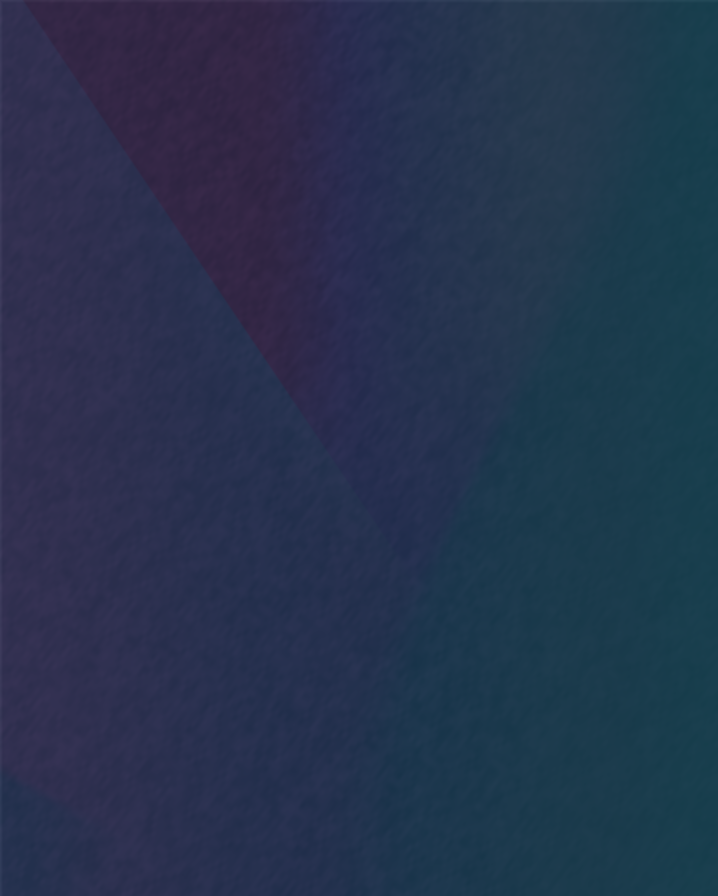
Give the GLSL for this background, as a Shadertoy shader.

```glsl
// Dark folded-paper backdrop: indigo and plum facets meeting a teal panel.

// Sine-free hash of a lattice point
float hash(vec2 p) {
    vec3 q = fract(vec3(p.xyx) * 0.1031);
    q += dot(q, q.yzx + 33.33);
    return fract((q.x + q.y) * q.z);
}

float valueNoise(vec2 p) {
    vec2 cell = floor(p), f = fract(p);
    f = f * f * (3.0 - 2.0 * f);
    return mix(mix(hash(cell), hash(cell + vec2(1, 0)), f.x),
               mix(hash(cell + vec2(0, 1)), hash(cell + vec2(1, 1)), f.x), f.y);
}

void mainImage(out vec4 fragColor, in vec2 fragCoord) {
    vec2 uv = fragCoord / iResolution.xy;
    float aspect = iResolution.x / iResolution.y;

    // Mottled grain stretched along a rising diagonal
    vec2 grainPos = vec2(uv.x * aspect, uv.y);
    vec2 slanted = vec2(dot(grainPos, vec2(0.6, 0.8)), dot(grainPos, vec2(0.8, -0.6))) + 3.0;
    float fine = valueNoise(slanted * vec2(120.0, 210.0)) - 0.5;
    float coarse = valueNoise(slanted * vec2(45.0, 90.0) + 17.0) - 0.5;
    float x = uv.x + 0.02 * coarse + 0.01 * fine;

    // Upper wedge: plum, through indigo, to slate
    vec3 wedge = mix(vec3(0.198, 0.150, 0.270), vec3(0.163, 0.172, 0.318),
                     smoothstep(0.35, 0.51, x));
    wedge = mix(wedge, vec3(0.147, 0.195, 0.310), smoothstep(0.45, 0.60, x));
    wedge = mix(wedge, vec3(0.152, 0.228, 0.308),
                smoothstep(0.54, 0.78, x) * smoothstep(0.25, 0.80, uv.y));
    wedge = mix(wedge, vec3(0.147, 0.182, 0.312), 1.0 - smoothstep(0.38, 0.62, uv.y));

    // Left facet: violet easing into navy
    vec3 facet = mix(vec3(0.193, 0.188, 0.315), vec3(0.147, 0.190, 0.308),
                     smoothstep(0.02, 0.42, x));

    // Diagonal fold with a faint lit lip, sharp above and dissolving below
    float fold = uv.x - mix(0.525, 0.032, (uv.y - 0.414) / 0.586);
    float foldWidth = 0.0025 + 0.06 * (1.0 - smoothstep(0.28, 0.40, uv.y));
    facet += vec3(0.004, 0.010, 0.007) * smoothstep(-0.10, 0.0, fold)
           * smoothstep(0.34, 0.44, uv.y) * (1.0 - smoothstep(0.55, 0.80, uv.y));
    vec3 col = mix(facet, wedge, smoothstep(-foldWidth, foldWidth, fold));

    // Navy crease in the lower left corner
    float crease = 0.14 - 0.44 * uv.x - uv.y;
    col = mix(col, vec3(0.145, 0.193, 0.308),
              smoothstep(-0.010, 0.010, crease) * (1.0 - smoothstep(0.02, 0.22, uv.x)));

    // Teal panel: curved rim, crispest near the middle, with a soft halo
    float rim = uv.x - 0.515 - 0.36 * smoothstep(0.10, 0.95, uv.y);
    float rimWidth = 0.014 + 0.28 * pow(abs(uv.y - 0.45), 1.5);
    vec3 teal = mix(vec3(0.112, 0.212, 0.303), vec3(0.106, 0.231, 0.298),
                    smoothstep(0.52, 0.84, x));
    teal = mix(teal, vec3(0.095, 0.244, 0.302), smoothstep(0.82, 1.0, x));
    float halo = smoothstep(-0.12, 0.08, rim + 0.02 * coarse);
    col = mix(col, teal, mix(halo, smoothstep(-rimWidth, rimWidth, rim), 0.55));

    // Grain, strongest over the violet side
    col += (1.3 * fine + coarse) * vec3(0.021, 0.010, 0.016)
         * mix(1.0, 0.5, smoothstep(0.5, 0.9, uv.x));

    // Thin pale trim along the left and top borders
    float border = min(uv.x * aspect, 1.0 - uv.y);
    col += 0.04 * (1.0 - smoothstep(0.0, 0.004, border));

    fragColor = vec4(col, 1.0);
}
```
